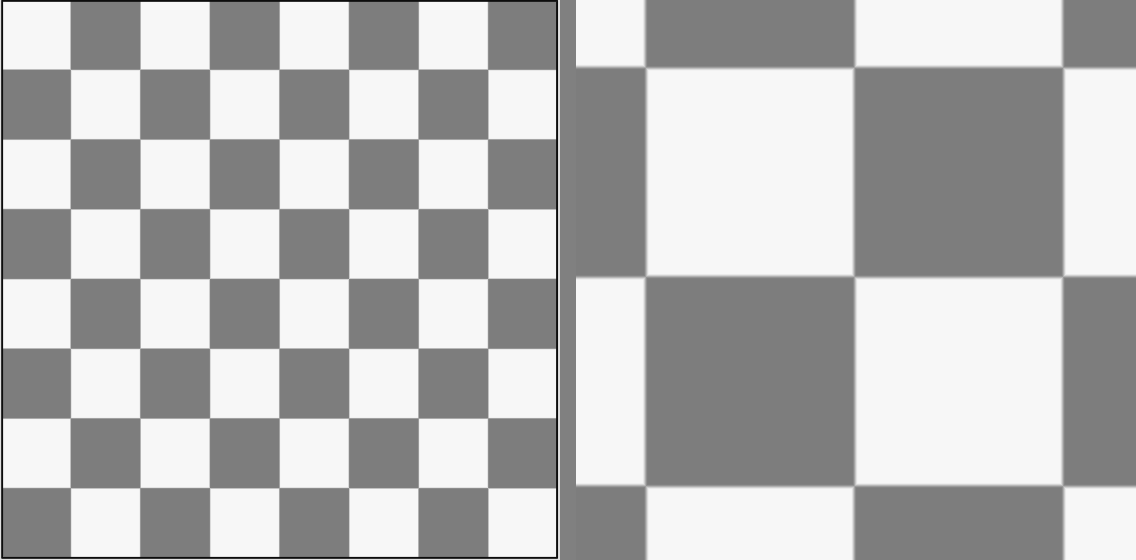
Left: the whole. Right: its middle third, enlarged.
Give the GLSL for this pattern, as a Shadertoy shader.

```glsl
// Grey and white eight by eight checkerboard inside a thin dark frame.

const float CELLS = 8.0;                       // squares across and down
const vec2 BOARD_MIN = vec2(0.0022, 0.0037);   // lower left of the grid
const vec2 BOARD_MAX = vec2(0.9960, 1.0000);   // upper right of the grid
const vec2 FRAME_MIN = vec2(0.0039, 0.0039);   // frame line centres
const vec2 FRAME_MAX = vec2(0.9948, 0.9985);
const float FRAME_HALF_WIDTH = 0.0017;
const float EDGE_SOFTNESS = 0.0017;            // blur between squares
const float LIGHT_INSET = 0.0004;              // dark squares spread slightly

const vec3 DARK_SQUARE = vec3(0.492);
const vec3 LIGHT_SQUARE = vec3(0.968);
const vec3 FRAME_COLOR = vec3(0.05);
const vec3 MARGIN_COLOR = vec3(0.88);

// Signed distance to a rectangle given by its corners, negative inside.
float boxDistance(vec2 p, vec2 lo, vec2 hi) {
    vec2 d = abs(p - 0.5 * (lo + hi)) - 0.5 * (hi - lo);
    return length(max(d, 0.0)) + min(max(d.x, d.y), 0.0);
}

// Signed distance to the nearest square edge, positive in light squares.
float checkerDistance(vec2 p) {
    vec2 cellSize = (BOARD_MAX - BOARD_MIN) / CELLS;
    vec2 grid = (p - BOARD_MIN) / cellSize;
    vec2 toLine = abs(fract(grid + 0.5) - 0.5) * cellSize;
    vec2 id = floor(grid);
    float parity = 2.0 * mod(id.x + id.y, 2.0) - 1.0;
    return parity * min(toLine.x, toLine.y);
}

void mainImage(out vec4 fragColor, in vec2 fragCoord) {
    vec2 uv = fragCoord / iResolution.xy;
    float pixel = 1.0 / min(iResolution.x, iResolution.y);

    // Alternating squares
    float soft = max(EDGE_SOFTNESS, 0.6 * pixel);
    float light = smoothstep(-soft, soft, checkerDistance(uv) - LIGHT_INSET);
    vec3 color = mix(DARK_SQUARE, LIGHT_SQUARE, light);

    // Outer margin and frame line
    float frame = boxDistance(uv, FRAME_MIN, FRAME_MAX);
    float aa = 0.6 * pixel;
    color = mix(color, MARGIN_COLOR, smoothstep(-aa, aa, frame));
    float line = 1.0 - smoothstep(-aa, aa, abs(frame) - FRAME_HALF_WIDTH);
    color = mix(color, FRAME_COLOR, line);

    fragColor = vec4(color, 1.0);
}
```
